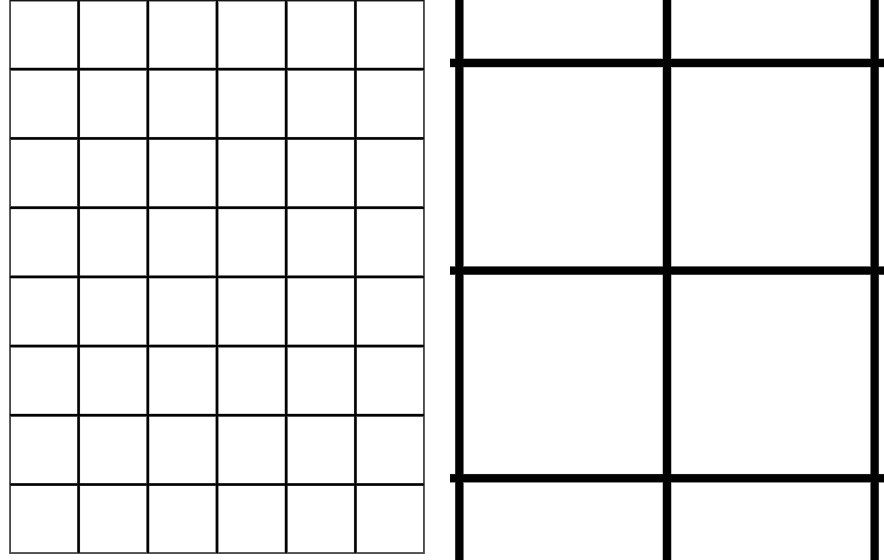
Left: the whole. Right: its middle third, enlarged.
A Shadertoy shader for this pattern:

```glsl
#define CELLS vec2(6.0, 8.0)
#define PITCH 0.1236
#define LINE_WIDTH 0.0050
#define SOFTNESS 1.15
#define PAPER vec3(1.0)
#define INK vec3(0.008)

// Coverage of a shape from its signed distance (negative inside)
float coverage(float dist, float blur) {
    return clamp(0.5 - dist / blur, 0.0, 1.0);
}

// Signed distance to an axis-aligned box centred on the origin
float boxDistance(vec2 p, vec2 halfSize) {
    vec2 d = abs(p) - halfSize;
    return length(max(d, 0.0)) + min(max(d.x, d.y), 0.0);
}

// Distance to the nearest ruled line, with lines on whole multiples of PITCH
float ruleDistance(vec2 p) {
    vec2 d = abs(fract(p / PITCH + 0.5) - 0.5) * PITCH;
    return min(d.x, d.y);
}

void mainImage(out vec4 fragColor, in vec2 fragCoord) {
    // Canvas height is one unit; the sheet hangs from the top, centred across
    vec2 size = CELLS * PITCH;
    vec2 origin = vec2(0.5 * (iResolution.x / iResolution.y - size.x), 1.0 - size.y);
    vec2 p = fragCoord / iResolution.y - origin;
    float blur = SOFTNESS / iResolution.y;

    // Cropping to the sheet leaves the outer border at half width
    float rules = coverage(ruleDistance(p) - 0.5 * LINE_WIDTH, blur);
    float sheet = coverage(boxDistance(p - 0.5 * size, 0.5 * size), blur);

    fragColor = vec4(mix(PAPER, INK, rules * sheet), 1.0);
}
```
